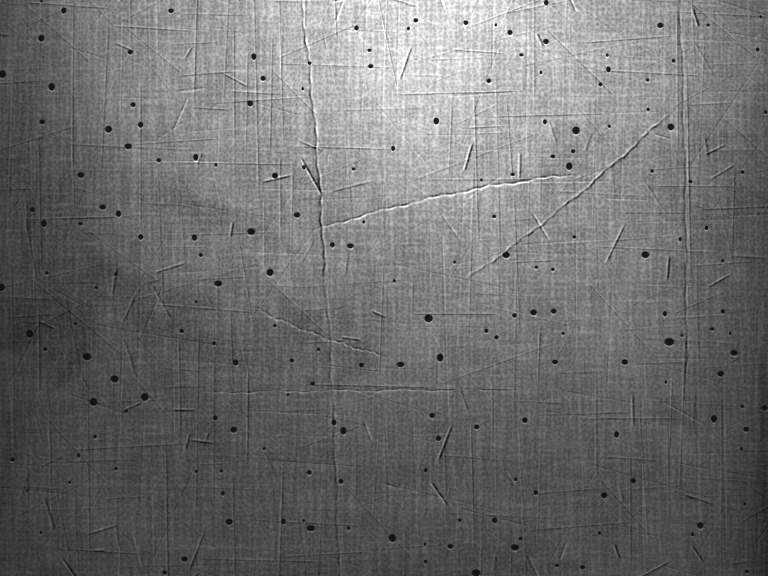
Give the GLSL for this texture, as a Shadertoy shader.

```glsl
// Worn, scratched and pitted sheet of grey metal lit from the top.

float hash(vec2 p) {
    vec3 q = fract(p.xyx * 0.1031);
    q += dot(q, q.yzx + 33.33);
    return fract((q.x + q.y) * q.z);
}

vec2 hash2(vec2 p) {
    return vec2(hash(p + 17.0), hash(p + 71.0));
}

// Distance to the nearest scattered point, roughly centred on zero.
float cellular(vec2 p) {
    vec2 id = floor(p);
    float nearest = 4.0;
    for (int y = -1; y <= 1; y++)
    for (int x = -1; x <= 1; x++) {
        vec2 c = id + vec2(x, y);
        vec2 d = p - c - hash2(c);
        nearest = min(nearest, dot(d, d));
    }
    return sqrt(nearest) - 0.45;
}

// Cloudy tarnish from layered, warped sines.
float mottle(vec2 p) {
    float sum = 0.0, amp = 0.5;
    for (int i = 0; i < 6; i++) {
        p = mat2(0.8, 0.6, -0.6, 0.8) * p * 1.7 + 1.3;
        p += 0.8 * sin(p.yx * 0.9 + float(i));
        sum += amp * sin(p.x) * sin(p.y);
        amp *= 0.7;
    }
    return sum;
}

// Cut profile: dark core with one lit lip; along runs from -1 to 1.
float groove(float across, float along, float width) {
    float a = across / width;
    float taper = 1.0 - smoothstep(0.65, 1.0, abs(along));
    return taper * (0.7 * exp(-(a - 1.7) * (a - 1.7)) - exp(-a * a));
}

// One random cut per cell, lying along the given angle.
float scratches(vec2 p, float angle, vec2 cell, float width, float density, float seed) {
    float c = cos(angle), s = sin(angle);
    p = mat2(c, -s, s, c) * p;
    vec2 id = floor(p / cell);
    float sum = 0.0;
    for (int y = -1; y <= 1; y++)
    for (int x = -1; x <= 1; x++) {
        vec2 home = id + vec2(x, y);
        vec2 key = home + seed;
        if (hash(key) > density) continue;
        vec2 d = p - (home + hash2(key)) * cell;
        vec2 r = hash2(key + 131.0);
        float tilt = (hash(key + 211.0) - 0.5) * 1.3 * cell.y / cell.x;
        float along = d.x / (cell.x * mix(0.2, 0.75, r.x));
        sum += mix(-0.6, 1.0, r.y) * groove(d.y - tilt * d.x, along, width);
    }
    return sum;
}

// A single long, bowed and broken cut from a to b.
float gouge(vec2 p, vec2 a, vec2 b, float bow, float width) {
    float len = length(b - a);
    vec2 dir = (b - a) / len, d = p - a;
    float along = 2.0 * dot(d, dir) / len - 1.0;
    float across = dot(d, vec2(-dir.y, dir.x)) - bow * (1.0 - along * along);
    across += 0.0015 * sin(along * 17.0) + 0.0008 * sin(along * 61.0);
    float broken = 0.7 + 0.3 * sin(along * 43.0 + 2.0 * sin(along * 19.0));
    return broken * groove(across, along, width);
}

// Scattered dark pits (x) and their lit lower rims (y).
vec2 pits(vec2 p, float cell, float radius, float density) {
    vec2 id = floor(p / cell), sum = vec2(0.0);
    for (int y = -1; y <= 1; y++)
    for (int x = -1; x <= 1; x++) {
        vec2 c = id + vec2(x, y);
        if (hash(c + 5.0) > density) continue;
        vec2 d = p - (c + hash2(c)) * cell;
        vec2 r = hash2(c + 43.0);
        float size = radius * mix(0.4, 1.0, r.x * r.x);
        d.x *= mix(0.7, 1.4, r.y);
        float soft = 0.0014;
        sum.x += 1.0 - smoothstep(size - soft, size + soft, length(d));
        sum.y += 1.0 - smoothstep(size - soft, size + soft, length(d + vec2(0.0, 0.0025)));
    }
    return min(sum, 1.0);
}

void mainImage(out vec4 fragColor, in vec2 fragCoord) {
    vec2 uv = fragCoord / iResolution.y;
    const float UP = 1.5708;

    // Light pool and darkened corners
    vec2 toLamp = (uv - vec2(0.78, 1.05)) * vec2(0.95, 1.0);
    float light = 0.26 + 0.57 * exp(-2.6 * dot(toLamp, toLamp));
    vec2 edge = abs(uv / vec2(iResolution.x / iResolution.y, 1.0) - 0.5) * 2.0;
    light *= 1.0 - 0.25 * pow(edge.x, 5.0);

    // Tarnish, brushed streaks and grain
    float cloud = mottle(uv * 3.0);
    float stain = smoothstep(0.15, 0.8, mottle(uv * 2.2 + 4.0)) * (1.0 - 0.7 * uv.y);
    float relief = 0.13 * cloud - 0.3 * stain;
    relief += 0.22 * cellular(uv * vec2(150.0, 9.0));
    relief += 0.16 * cellular(uv * vec2(11.0, 140.0) + 50.0);
    relief += 0.30 * cellular(uv * 170.0);

    // Fine cuts: upright, level, then stray hairs
    relief += 0.30 * scratches(uv, UP, vec2(0.28, 0.022), 0.0015, 0.75, 3.0);
    relief += 0.28 * scratches(uv, 0.0, vec2(0.17, 0.022), 0.0014, 0.6, 29.0);
    for (int i = 0; i < 5; i++) {
        float k = float(i);
        relief += 0.2 * scratches(uv, 0.35 + 1.3 * k, vec2(0.2, 0.05), 0.0013, 0.5, 57.0 + 13.0 * k);
    }
    relief += 0.7 * scratches(uv, UP + 0.05, vec2(0.05), 0.002, 0.13, 301.0);
    relief += 0.6 * scratches(uv, 0.03, vec2(0.05), 0.0018, 0.1, 402.0);

    // Long gouges; negative weights shine
    relief += 0.6 * gouge(uv, vec2(0.515, 1.05), vec2(0.565, 0.45), 0.008, 0.002);
    relief += 0.35 * gouge(uv, vec2(0.56, 0.6), vec2(0.59, -0.1), 0.004, 0.002);
    relief += 0.4 * gouge(uv, vec2(1.175, 1.1), vec2(1.19, 0.25), 0.006, 0.002);
    relief += 0.6 * gouge(uv, vec2(0.79, 0.5), vec2(1.19, 0.83), -0.012, 0.002);
    relief -= 0.7 * gouge(uv, vec2(0.52, 0.59), vec2(1.04, 0.7), 0.016, 0.0019);
    relief -= 0.5 * gouge(uv, vec2(0.43, 0.47), vec2(0.69, 0.375), -0.008, 0.0017);
    relief -= 0.4 * gouge(uv, vec2(0.31, 0.316), vec2(0.92, 0.322), 0.002, 0.0014);

    // Pits over the worn surface
    vec2 pit = pits(uv, 0.045, 0.0068, 0.26);
    float shade = light * max(1.0 + relief, 0.1);
    shade = mix(shade, shade * 1.3 + 0.04, pit.y);
    shade = mix(shade, 0.05, 0.92 * pit.x);
    fragColor = vec4(vec3(clamp(shade, 0.0, 1.0)), 1.0);
}
```
